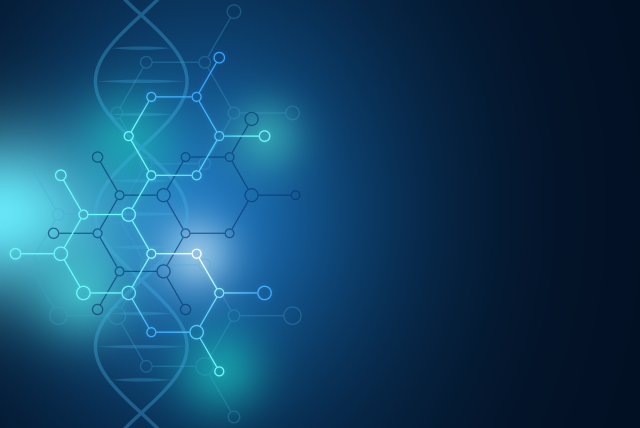
Reproduce this background procedurally as a WebGL 1 fragment shader.

```glsl
precision highp float;
// Navy backdrop with soft blue and teal glows, a faint double helix and
// three hexagonal molecule outlines. Glows are Gaussian blends; molecules are
// distance fields built from unit rings. Canvas height is one unit.
uniform vec2 u_resolution;

const float PI = 3.14159265;
const float SMALL = 0.098;   // node radii, relative to the bond length
const float MEDIUM = 0.115;
const float LARGE = 0.147;

vec3 glow(vec3 base, vec3 tint, vec2 p, vec2 center, vec2 size, float strength) {
  vec2 d = (p - center) / size;
  return mix(base, tint, strength * exp(-dot(d, d)));
}

float coverage(float d, float halfWidth, float pixel) {
  return clamp((halfWidth - d) / pixel + 0.5, 0.0, 1.0);
}

vec2 corner(float k) {
  return vec2(cos(k * PI / 3.0), sin(k * PI / 3.0));
}

float segment(vec2 p, vec2 a, vec2 b) {
  vec2 ab = b - a;
  return length(p - a - ab * clamp(dot(p - a, ab) / dot(ab, ab), 0.0, 1.0));
}

// Ring and arm return (bond distance, signed node distance).
// Each binary digit of largeMask enlarges one corner of the ring.
vec2 ring(vec2 q, float largeMask) {
  vec2 d = vec2(1e3);
  for (int i = 0; i < 6; i++) {
    float k = float(i);
    float isLarge = mod(floor((largeMask + 0.5) / exp2(k)), 2.0);
    vec2 a = corner(k);
    float node = length(q - a) - mix(SMALL, LARGE, isLarge);
    d = min(d, vec2(segment(q, a, corner(k + 1.0)), node));
  }
  return d;
}

vec2 arm(vec2 q, float k, float radius) {
  vec2 a = corner(k);
  return vec2(segment(q, a, 2.0 * a), length(q - 2.0 * a) - radius);
}

// Bonds stop at the rim of the hollow nodes.
float outline(vec2 d) {
  return min(abs(d.y), max(d.x, -d.y));
}

float tripleRing(vec2 p, vec2 center, float side) {
  vec2 q = (p - center) / side;
  vec2 left = q + vec2(1.5, 2.598);
  vec2 low = q + vec2(0.0, 3.464);
  vec2 d = min(ring(q, 0.0), min(ring(left, 58.0), ring(low, 40.0)));
  d = min(d, min(arm(q, 0.0, MEDIUM), arm(q, 1.0, MEDIUM)));
  d = min(d, arm(q, 4.0, LARGE));
  d = min(d, min(arm(left, 2.0, MEDIUM), arm(left, 3.0, MEDIUM)));
  d = min(d, min(arm(low, 0.0, LARGE), arm(low, 5.0, SMALL)));
  return outline(d) * side;
}

float doubleRing(vec2 p, vec2 center, float side) {
  vec2 q = (p - center) / side;
  vec2 left = q + vec2(1.5, 0.866);
  vec2 d = min(ring(q, 9.0), ring(left, 34.0));
  d = min(d, min(arm(q, 0.0, SMALL), arm(q, 1.0, LARGE)));
  for (int i = 2; i < 6; i++) d = min(d, arm(left, float(i), MEDIUM));
  return outline(d) * side;
}

// Two mirrored sine strands joined by tapering rungs.
float helix(vec2 p, vec2 crossing, float radius, float halfTurn, float pixel) {
  vec2 q = p - crossing;
  float phase = PI * q.y / halfTurn;
  float slope = radius * PI / halfTurn * cos(phase);
  float strand = abs(abs(q.x) - radius * abs(sin(phase))) / sqrt(1.0 + slope * slope);
  float gap = halfTurn / 4.0;
  float offset = mod(q.y + 0.5 * gap, gap) - 0.5 * gap;
  float reach = max(0.9 * radius * abs(sin(PI * (q.y - offset) / halfTurn)), 0.001);
  float taper = 0.004 * (1.0 - q.x * q.x / (reach * reach));
  return max(coverage(strand, 0.004, pixel), 0.8 * coverage(abs(offset), taper, pixel));
}

void main() {
  float pixel = 1.0 / u_resolution.y;
  vec2 p = gl_FragCoord.xy * pixel;
  vec3 teal = vec2(0.10, 0.72).xyy;

  // Broad light, then the smaller glows
  vec3 color = vec3(0.008, 0.060, 0.135);
  color = glow(color, vec3(0.06, 0.32, 0.54), p, vec2(0.50, 0.52), vec2(0.50, 0.62), 1.0);
  color = glow(color, vec3(0.13, 0.49, 0.79), p, vec2(0.43, 0.47), vec2(0.25, 0.27), 0.85);
  color = glow(color, vec3(0.40, 0.90, 0.97), p, vec2(0.00, 0.50), vec2(0.27, 0.19), 1.0);
  color = glow(color, teal, p, vec2(0.30, 0.67), vec2(0.11), 0.65);
  color = glow(color, vec3(0.22, 0.68, 0.72), p, vec2(0.62, 0.68), vec2(0.085), 0.75);
  color = glow(color, vec3(0.30, 0.85, 0.86), p, vec2(0.19, 0.32), vec2(0.11), 0.65);
  color = glow(color, teal, p, vec2(0.515, 0.135), vec2(0.10), 0.70);
  color = glow(color, vec3(0.68, 0.84, 0.94), p, vec2(0.46, 0.405), vec2(0.085), 0.75);

  // Line tint follows the light behind it
  vec3 lineColor = mix(vec3(0.22, 0.64, 1.0), vec3(0.42, 0.98, 0.98), smoothstep(0.3, 0.6, color.g));
  lineColor = glow(lineColor, vec3(1.0), p, vec2(0.46, 0.405), vec2(0.09), 1.0);

  // Faint layers, then the bright molecule
  float spiral = helix(p, vec2(0.330, 0.965), 0.107, 0.310, pixel);
  color = mix(color, vec3(0.26, 0.70, 0.90), 0.35 * spiral);
  float faint = tripleRing(p, vec2(0.410, 0.736), 0.1367);
  color = mix(color, vec3(0.25, 0.65, 0.82), 0.30 * coverage(faint, 0.0016, pixel));
  float dark = doubleRing(p, vec2(0.485, 0.544), 0.1028);
  color = mix(color, vec3(0.03, 0.20, 0.43), 0.65 * coverage(dark, 0.0015, pixel));
  float bright = tripleRing(p, vec2(0.4065, 0.682), 0.1058);
  color = mix(color, lineColor, max(coverage(bright, 0.0016, pixel), 0.15 * exp(-bright * 250.0)));

  gl_FragColor = vec4(color, 1.0);
}
```
